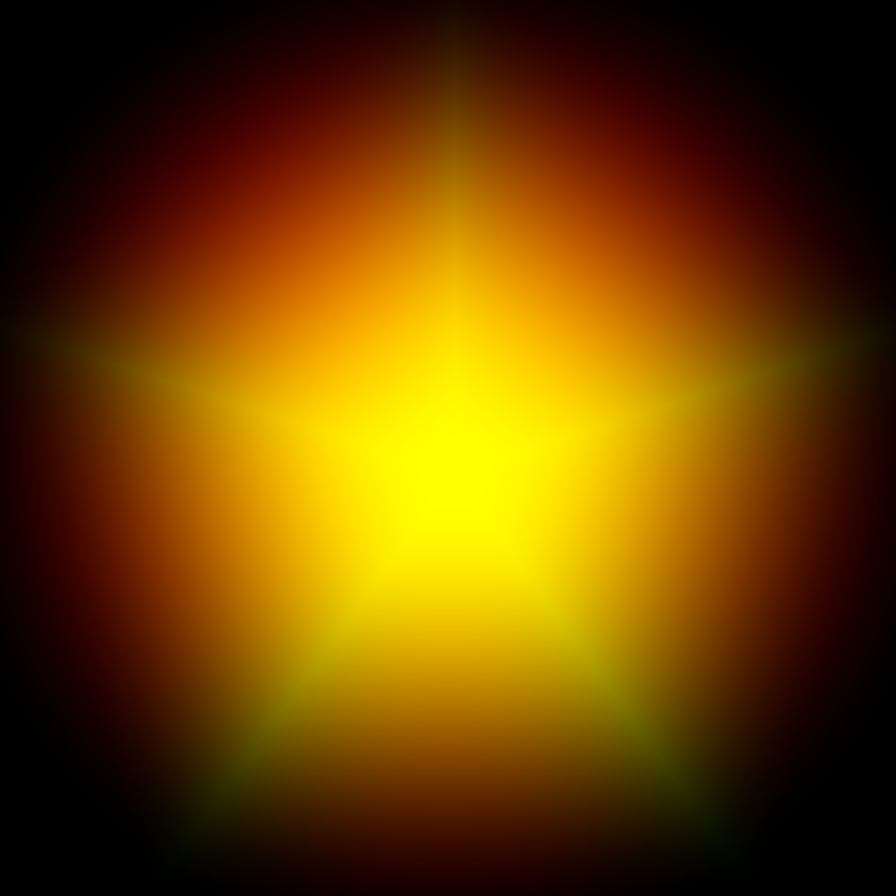
Give the GLSL for this background, as a WebGL 1 fragment shader.

```glsl
precision highp float;
// A glowing five-pointed star on black: a round red glow and a pentagonal
// green glow overlap, so they add up to yellow at the heart. The creases at
// the pentagon's corners read as the five rays of the star.

#define RED_CENTER vec2(0.500, 0.500)
#define RED_INNER 0.12
#define RED_OUTER 0.58
#define STAR_CENTER vec2(0.507, 0.471)
#define STAR_INNER 0.025
#define STAR_OUTER 0.47

uniform vec2 u_resolution;

const float TAU = 6.283185;

// Distance from the middle of a regular pentagon that has one corner on top,
// measured along the normal of the nearest side.
float pentagonDistance(vec2 p) {
  float distance = 0.0;
  for (int side = 0; side < 5; side++) {
    float angle = TAU * (float(side) / 5.0 - 0.25);
    distance = max(distance, dot(p, vec2(cos(angle), sin(angle))));
  }
  return distance;
}

// Soft falloff from 1 at the inner distance to 0 at the outer distance.
float glow(float distance, float inner, float outer) {
  return 1.0 - smoothstep(inner, outer, distance);
}

void main() {
  vec2 uv = gl_FragCoord.xy / u_resolution;

  // Round glow in red, pentagonal glow in green
  float red = glow(length(uv - RED_CENTER), RED_INNER, RED_OUTER);
  float green = glow(pentagonDistance(uv - STAR_CENTER), STAR_INNER, STAR_OUTER);

  gl_FragColor = vec4(red, green, 0.0, 1.0);
}
```
